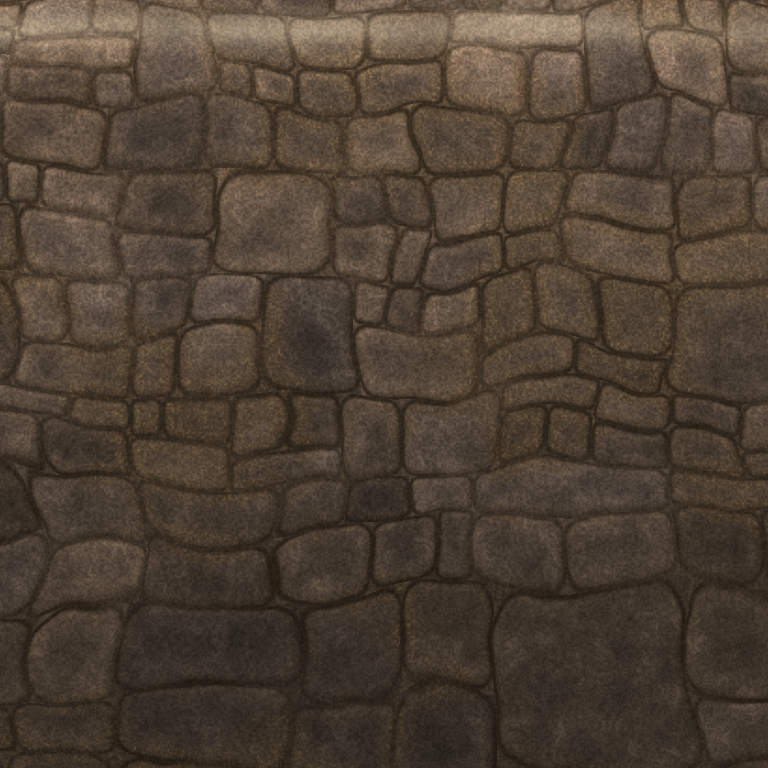
Reproduce this texture procedurally as a three.js fragment shader.

```glsl
varying vec2 vUv;

const vec3 STONE_BROWN = vec3(0.338, 0.282, 0.234);
const vec3 STONE_GREY = vec3(0.316, 0.270, 0.240);
const vec3 SAND = vec3(0.318, 0.254, 0.178);
const vec3 SAND_GRAIN = vec3(0.51, 0.41, 0.28);
const vec3 JOINT = vec3(0.175, 0.137, 0.098);
const vec3 CAP_GLOW = vec3(0.69, 0.615, 0.515);
const vec2 COURSE_CURVE = vec2(4.6, 2.6); // courses get thinner with height
const float STONE_ASPECT = 1.85;
const float JOINT_GAP = 0.0016;
const float JOINT_WIDTH = 0.0029;
const float CORNER_ROUND = 0.48;
const float GRAIN_SCALE = 410.0;
const float GRAIN_AMOUNT = 0.31;
const float CAP_HEIGHT = 0.963;
const float CAP_WIDTH = 0.021;

float hash(vec2 p) {
  vec3 q = fract(vec3(p.xyx) * 0.1031);
  q += dot(q, q.yzx + 33.33);
  return fract((q.x + q.y) * q.z);
}

float noise(vec2 p) {
  vec2 i = floor(p), f = fract(p);
  f = f * f * (3.0 - 2.0 * f);
  return mix(mix(hash(i), hash(i + vec2(1.0, 0.0)), f.x),
             mix(hash(i + vec2(0.0, 1.0)), hash(i + 1.0), f.x), f.y);
}

float fbm(vec2 p) {
  float sum = 0.0, amp = 0.5;
  for (int k = 0; k < 4; k++) {
    sum += amp * noise(p);
    p = p * 2.03 + 17.3;
    amp *= 0.5;
  }
  return sum / 0.9375;
}

float courseAt(float y) {
  return y * (COURSE_CURVE.x + COURSE_CURVE.y * y);
}

float heightOf(float course) {
  float a = COURSE_CURVE.x, b = COURSE_CURVE.y;
  return (sqrt(max(a * a + 4.0 * b * course, 0.0)) - a) / (2.0 * b);
}

// Jittered position of a numbered boundary
float boundary(float i, float lane) {
  return i + 0.36 * (hash(vec2(i + 40.0, lane + 7.0)) - 0.5);
}

// Number of the jittered interval that holds t
float interval(float t, float lane) {
  float i = floor(t);
  if (t < boundary(i, lane)) return i - 1.0;
  return t < boundary(i + 1.0, lane) ? i : i + 1.0;
}

// Finds the stone block around p: lower corner, upper corner, seed
float findBlock(vec2 p, out vec2 lo, out vec2 hi) {
  float row = interval(courseAt(p.y), 3.0);
  lo.y = heightOf(boundary(row, 3.0));
  hi.y = heightOf(boundary(row + 1.0, 3.0));
  float course = heightOf(row + 1.0) - heightOf(row);
  float width = STONE_ASPECT * course;
  float shift = 5.0 * hash(vec2(row + 9.0, 2.0));
  float lane = row * 13.0 + 50.0;
  float col = interval(p.x / width + shift, lane);
  lo.x = (boundary(col, lane) - shift) * width;
  hi.x = (boundary(col + 1.0, lane) - shift) * width;

  // Random splits across the longer side, never into slivers
  float seed = hash(vec2(col + 20.0, lane));
  for (int k = 0; k < 3; k++) {
    float level = float(k);
    vec2 size = hi - lo;
    bool across = size.x > size.y * mix(1.25, 2.1, hash(vec2(seed * 93.0, 8.0)));
    float side = across ? size.x : size.y;
    if (side < 0.72 * course || hash(vec2(seed * 157.0, level)) > 1.0 - 0.28 * level) break;
    vec2 at = lo + size * mix(0.34, 0.66, hash(vec2(seed * 211.0, level + 5.0)));
    bool upper = across ? p.x > at.x : p.y > at.y;
    if (across) { if (upper) lo.x = at.x; else hi.x = at.x; }
    else { if (upper) lo.y = at.y; else hi.y = at.y; }
    seed = hash(vec2(seed * 331.0 + level, upper ? 3.0 : 11.0));
  }
  return seed;
}

float roundedBox(vec2 p, vec2 extent, float radius) {
  vec2 q = abs(p) - extent + radius;
  return length(max(q, 0.0)) + min(max(q.x, q.y), 0.0) - radius;
}

void main() {
  vec2 uv = vUv;

  // Bend the courses into hand-laid shapes
  vec2 bend = vec2(noise(uv * 7.0 + 3.0), noise(uv * 7.0 + 41.0)) - 0.5;
  vec2 chip = vec2(noise(uv * 24.0 + 9.0), noise(uv * 24.0 + 77.0)) - 0.5;
  vec2 p = uv + bend * mix(0.07, 0.04, uv.y) + chip * 0.010;

  vec2 lo, hi;
  float seed = findBlock(p, lo, hi);
  vec2 extent = 0.5 * (hi - lo) - JOINT_GAP;
  vec2 local = p - 0.5 * (lo + hi);
  float radius = CORNER_ROUND * min(extent.x, extent.y);
  float d = roundedBox(local, extent, radius);
  float slope = roundedBox(local + vec2(-0.002, 0.005), extent, radius) - d;

  // Stone face: tint, mottling, pale veins and bevel
  float mottle = fbm(uv * 28.0 + seed * 30.0);
  float vein = 1.0 - abs(2.0 * fbm(uv * 38.0 + seed * 60.0) - 1.0);
  vec3 color = mix(STONE_BROWN, STONE_GREY, hash(vec2(seed * 71.0, 4.0)));
  color *= mix(0.76, 1.12, seed) * mix(0.74, 1.26, mottle);
  color *= 1.0 + 0.16 * smoothstep(0.84, 1.0, vein) * smoothstep(0.4, 0.65, mottle);
  float heart = smoothstep(0.25, 0.95, -d / min(extent.x, extent.y));
  color *= 1.0 - 0.10 * heart;
  float rim = smoothstep(-0.013, -0.006, d) * (1.0 - smoothstep(-0.004, 0.0, d));
  color *= 1.0 + rim * clamp(slope * 40.0, -0.08, 0.20);

  // Sand gathers around the joints and in patches
  float patches = smoothstep(0.42, 0.70, fbm(uv * 6.0 + 12.0));
  float nearJoint = smoothstep(-0.030, 0.002, d);
  float sand = clamp(nearJoint * (0.4 + 0.7 * patches) + 0.35 * patches, 0.0, 0.95);
  color = mix(color, SAND, sand * 0.65);
  float speck = smoothstep(0.58, 0.88, noise(uv * GRAIN_SCALE * 0.9 + 5.0));
  color = mix(color, SAND_GRAIN, speck * sand * 0.38);

  // Thin dark joints, fading here and there, with a soft shadow
  float line = exp(-pow(max(abs(d) - 0.0004, 0.0) / JOINT_WIDTH, 2.0));
  float depth = mix(0.38, 0.80, smoothstep(0.25, 0.75, noise(uv * 11.0 + 60.0)));
  color = mix(color, JOINT, line * depth);
  color *= 1.0 - 0.12 * smoothstep(-0.014, 0.0, d);

  // Fine grain, then light rising to the worn cap
  float grain = noise(uv * GRAIN_SCALE) + 0.5 * noise(uv * GRAIN_SCALE * 0.5) - 0.75;
  color *= 1.0 + GRAIN_AMOUNT * grain;
  color *= mix(0.80, 1.22, smoothstep(0.0, 0.95, uv.y)) + 0.34 * smoothstep(0.84, 0.96, uv.y);
  float capOffset = uv.y - CAP_HEIGHT + 0.012 * (noise(uv * vec2(13.0, 3.0)) - 0.5);
  float glow = exp(-pow(capOffset / CAP_WIDTH, 2.0)) * mix(0.4, 0.95, noise(uv * vec2(9.0, 4.0) + 30.0));
  color = mix(color, CAP_GLOW * (1.0 + 0.2 * grain), glow * (1.0 - 0.35 * line));

  gl_FragColor = vec4(color, 1.0);
}
```
